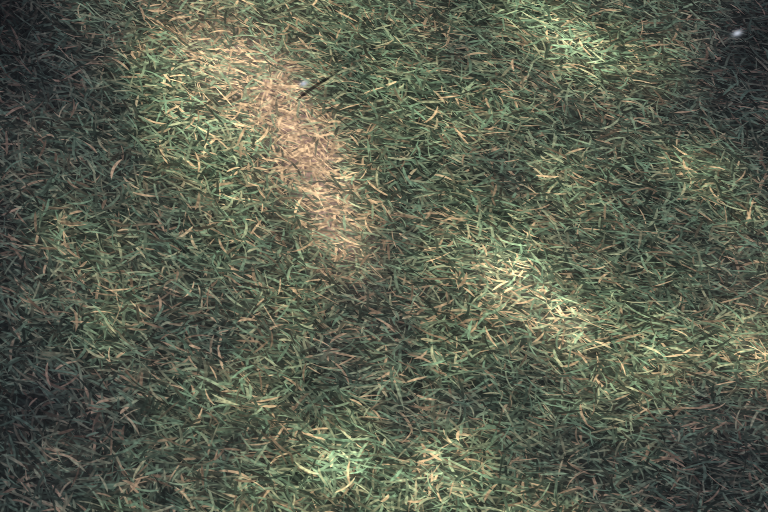
This texture is drawn by a Shadertoy shader. Its source:

```glsl
// Rough lawn of tangled grass blades with straw, bare earth and dappled sunlight.
const int LAYERS = 15;
const float CELL = 0.036;
const vec3 GREEN = vec3(0.285, 0.365, 0.285);
const vec3 OLIVE = vec3(0.43, 0.43, 0.33);
const vec3 STRAW = vec3(0.60, 0.52, 0.40);
const vec3 EARTH = vec3(0.42, 0.35, 0.32);

vec3 hash3(vec3 p) {
    p = fract(p * vec3(0.1031, 0.1030, 0.0973));
    p += dot(p, p.yxz + 33.33);
    return fract((p.xxy + p.yxx) * p.zyx);
}

float noise(vec2 p) {
    vec2 i = floor(p), f = fract(p);
    f = f * f * (3.0 - 2.0 * f);
    float a = hash3(vec3(i, 7.0)).x, b = hash3(vec3(i + vec2(1, 0), 7.0)).x;
    float c = hash3(vec3(i + vec2(0, 1), 7.0)).x, d = hash3(vec3(i + 1.0, 7.0)).x;
    return mix(mix(a, b, f.x), mix(c, d, f.x), f.y);
}

float fbm(vec2 p) {
    return 0.55 * noise(p) + 0.3 * noise(p * 2.1 + 17.0) + 0.15 * noise(p * 4.3 + 41.0);
}

vec2 rotate(vec2 v, float angle) {
    float c = cos(angle), s = sin(angle);
    return vec2(c * v.x + s * v.y, c * v.y - s * v.x);
}

// Soft elliptical spot with its long axis at the given angle
float spot(vec2 p, vec2 center, float angle, vec2 radius) {
    vec2 d = rotate(p - center, angle) / radius;
    return exp(-dot(d, d));
}

// Tapered, slightly bent blade
float blade(vec2 d, float angle, float halfLength, float halfWidth, float bend, float soft) {
    d = rotate(d, angle);
    float t = d.x / halfLength;
    float across = abs(d.y + bend * halfLength * (t * t - 0.4));
    return 1.0 - smoothstep(-soft, soft, across - halfWidth * (1.0 - t * t * t * t));
}

// Sunlit patches and shaded borders
float exposure(vec2 p) {
    float sun = 0.60 * spot(p, vec2(0.35, 0.83), -0.8, vec2(0.24, 0.14));
    sun += 0.35 * spot(p, vec2(0.60, 0.68), -1.1, vec2(0.22, 0.09));
    sun += 0.80 * spot(p, vec2(1.12, 0.40), -0.5, vec2(0.21, 0.08));
    sun += 0.85 * spot(p, vec2(0.78, 0.05), -0.2, vec2(0.21, 0.10));
    sun += 0.75 * spot(p, vec2(1.12, 0.93), -0.5, vec2(0.26, 0.05));
    sun += 0.70 * spot(p, vec2(1.39, 0.66), -0.7, vec2(0.12, 0.06));
    sun += 0.50 * spot(p, vec2(1.25, 0.23), 0.3, vec2(0.10, 0.05));
    sun += 0.35 * spot(p, vec2(1.47, 0.30), 1.3, vec2(0.12, 0.05));
    float shade = 0.62 * spot(p, vec2(0.0, 1.0), -0.9, vec2(0.42, 0.18));
    shade += 0.42 * spot(p, vec2(0.02, 0.12), 0.4, vec2(0.34, 0.24));
    shade += 0.55 * spot(p, vec2(1.53, 0.95), 1.2, vec2(0.42, 0.22));
    shade += 0.45 * spot(p, vec2(1.42, 0.06), 0.2, vec2(0.32, 0.18));
    shade += 0.25 * spot(p, vec2(0.0, 0.5), 1.57, vec2(0.40, 0.10));
    float dapple = fbm(p * 9.0);
    return (1.04 + 0.6 * (dapple - 0.5) + sun * (0.2 + 0.9 * dapple)) * (1.0 - min(shade, 0.7));
}

// Share of dead grass and bare ground
float dryness(vec2 p) {
    float dry = 0.95 * spot(p, vec2(0.60, 0.69), -1.1, vec2(0.23, 0.075));
    dry += 0.40 * spot(p, vec2(0.43, 0.90), -0.7, vec2(0.18, 0.09));
    dry += 0.25 * spot(p, vec2(1.03, 0.42), -0.6, vec2(0.16, 0.07));
    dry += 0.25 * spot(p, vec2(1.47, 0.32), 1.4, vec2(0.20, 0.08));
    return dry * (0.2 + 1.4 * fbm(p * 14.0 + 5.0)) + 0.16 * noise(p * 12.0 + 30.0);
}

// Paints one scattered layer of blades over the colour beneath
vec3 paintLayer(vec3 under, vec2 q, float layer, float dry, float soft) {
    vec2 grid = rotate(q, layer * 0.73) / CELL + layer * 13.7;
    vec2 home = floor(grid);
    float depth = layer / float(LAYERS);
    for (int y = -1; y <= 1; y++)
    for (int x = -1; x <= 1; x++) {
        vec2 id = home + vec2(x, y);
        vec3 place = hash3(vec3(id + 200.0, layer + 1.0));
        vec3 look = hash3(vec3(id + 431.0, layer + 61.0));
        vec2 d = rotate((grid - id - place.xy) * CELL, -layer * 0.73);
        float angle = -0.2 + (place.z + look.y - 1.0) * 2.0;
        float halfLength = CELL * mix(0.3, 0.95, look.x);
        float halfWidth = mix(0.0012, 0.0033, look.z);
        float bend = (fract(look.z * 9.1) - 0.5) * 0.45;
        float mask = blade(d, angle, halfLength, halfWidth, bend, soft);
        float kind = fract(look.x * 7.3 + place.x * 3.1);
        float straw = smoothstep(0.89, 1.0, kind + dry * 0.7);
        vec3 tint = mix(mix(GREEN, OLIVE, place.y * place.y), STRAW, straw);
        float tone = mix(0.42, 1.55, fract(look.y * 5.7 + place.z)) * mix(0.75, 1.05, depth);
        under = mix(under, tint * mix(tone, 1.0, straw * 0.4), mask * 0.92);
    }
    return under;
}

void mainImage(out vec4 fragColor, in vec2 fragCoord) {
    vec2 p = fragCoord / iResolution.y;
    // Blades shrink towards the far upper right
    vec2 q = p + vec2(0.15 * p.x * p.y, 0.25 * p.y * p.y + 0.22 * p.x * p.y);
    float soft = 0.0006 + 0.55 / iResolution.y;
    float dry = dryness(p);
    vec3 color = mix(GREEN * 0.5, EARTH * 0.9, min(dry, 1.0)) * (0.4 + 1.1 * fbm(q * 70.0));
    for (int i = 0; i < LAYERS; i++) color = paintLayer(color, q, float(i), dry, soft);
    color = mix(color, EARTH * 1.25, 0.35 * min(dry, 1.0));
    // Crumbs of soil and leaf texture
    color *= 0.80 + 0.40 * noise(q * 190.0);

    // Fallen twig, then light and two pale petals
    color *= 1.0 - 0.55 * blade(p - vec2(0.615, 0.83), 0.6, 0.045, 0.003, 0.05, soft);
    float light = exposure(p);
    vec3 lightTint = mix(vec3(0.95, 0.93, 1.12), vec3(1.05, 1.03, 0.98), smoothstep(0.4, 1.2, light));
    color = color * light * lightTint + vec3(0.022, 0.022, 0.034);
    float petals = spot(p, vec2(1.44, 0.935), 0.3, vec2(0.010, 0.006))
                 + spot(p, vec2(0.593, 0.837), 0.3, vec2(0.008, 0.005));
    color = mix(color, vec3(0.74, 0.77, 0.82), min(petals, 1.0));
    fragColor = vec4(clamp(color, 0.0, 1.0), 1.0);
}
```
